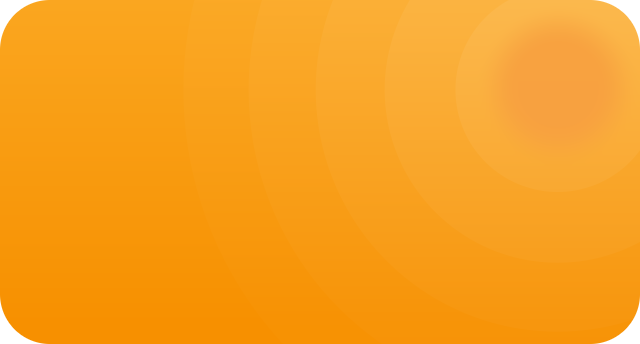
Reproduce this background procedurally as a Shadertoy shader.

```glsl
// Lengths are in canvas heights
const vec3 PAGE_WHITE    = vec3(1.0);
const vec3 AMBER_TOP     = vec3(0.982, 0.652, 0.125);
const vec3 ORANGE_BOTTOM = vec3(0.967, 0.565, 0.0);
const vec3 GLOW_COLOR    = vec3(0.970, 0.630, 0.250);

const float CORNER_RADIUS  = 0.145;
const float GRADIENT_START = 0.06;

const vec2  RING_CENTER  = vec2(1.621, 0.739);
const int   RING_COUNT   = 5;
const float INNER_RADIUS = 0.297;
const float RING_STEP    = 0.2085;
const float RING_SHRINK  = 0.0027;
const float INNER_ALPHA  = 0.062;
const float OUTER_ALPHA  = 0.026;
const float BOTTOM_FADE  = 0.5;

const vec2  GLOW_CENTER = vec2(1.623, 0.749);
const float GLOW_CORE   = 0.115;
const float GLOW_EDGE   = 0.240;
const float GLOW_ALPHA  = 0.95;

float roundedBox(vec2 p, vec2 halfSize, float radius) {
    vec2 q = abs(p) - halfSize + radius;
    return length(max(q, 0.0)) + min(max(q.x, q.y), 0.0) - radius;
}

// Antialiased coverage of a signed distance
float coverage(float dist, float pixel) {
    return clamp(0.5 - dist / pixel, 0.0, 1.0);
}

void mainImage(out vec4 fragColor, in vec2 fragCoord) {
    float pixel = 1.0 / iResolution.y;
    vec2 p = fragCoord * pixel;
    vec2 halfSize = 0.5 * iResolution.xy * pixel;

    // Vertical base gradient
    float height = clamp((p.y - GRADIENT_START) / (1.0 - GRADIENT_START), 0.0, 1.0);
    vec3 color = mix(ORANGE_BOTTOM, AMBER_TOP, height);

    // Stacked translucent discs, fainter outward and downward
    float centerDist = length(p - RING_CENTER);
    float fade = mix(BOTTOM_FADE, 1.0, p.y);
    for (int i = 0; i < RING_COUNT; i++) {
        float k = float(i);
        float radius = INNER_RADIUS + k * (RING_STEP - k * RING_SHRINK);
        float alpha = mix(INNER_ALPHA, OUTER_ALPHA, k / float(RING_COUNT - 1));
        color = mix(color, vec3(1.0), alpha * fade * coverage(centerDist - radius, pixel));
    }

    // Soft blurred core
    float glow = 1.0 - smoothstep(GLOW_CORE, GLOW_EDGE, length(p - GLOW_CENTER));
    color = mix(color, GLOW_COLOR, GLOW_ALPHA * glow);

    // Rounded card on a plain page
    float card = coverage(roundedBox(p - halfSize, halfSize, CORNER_RADIUS), pixel);
    fragColor = vec4(mix(PAGE_WHITE, color, card), 1.0);
}
```
